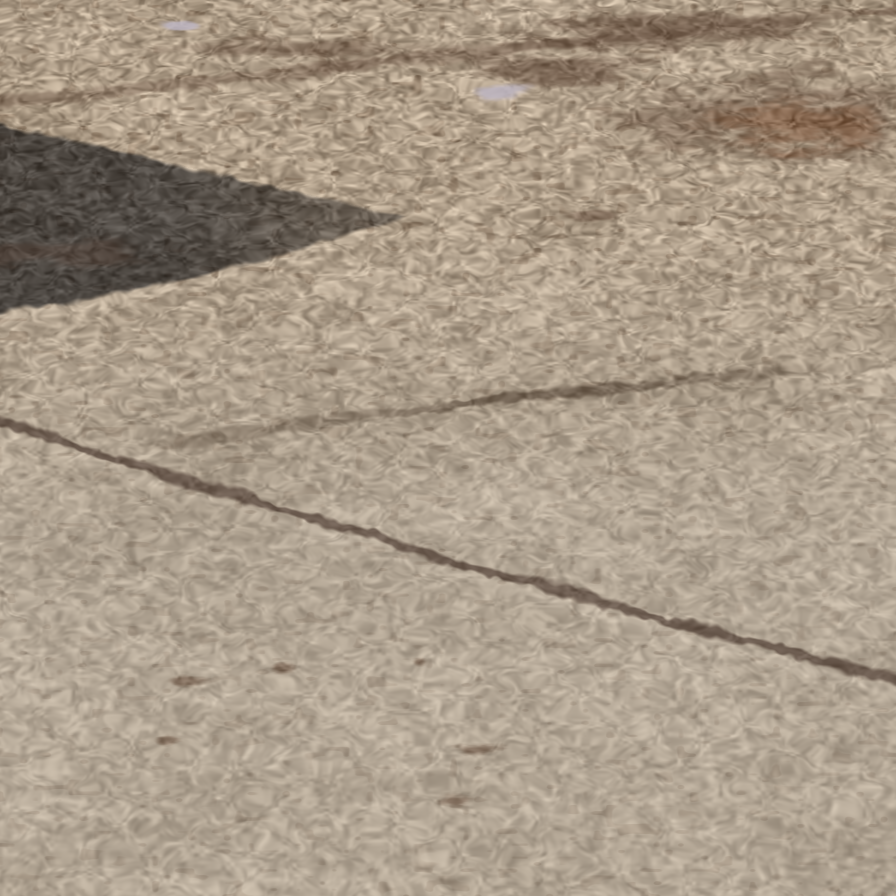
This texture is drawn by a three.js fragment shader. Its source:

```glsl
// Sunlit, worn concrete paving with cracks, rusty stains and a wedge of shadow.
varying vec2 vUv;

float hash(vec2 p) {
  vec3 q = fract(vec3(p.xyx) * 0.1031);
  q += dot(q, q.yzx + 33.33);
  return fract((q.x + q.y) * q.z);
}

float noise(vec2 p) {
  vec2 i = floor(p), f = fract(p);
  f = f * f * (3.0 - 2.0 * f);
  return mix(mix(hash(i), hash(i + vec2(1, 0)), f.x),
             mix(hash(i + vec2(0, 1)), hash(i + vec2(1, 1)), f.x), f.y);
}

float fbm(vec2 p) {
  float sum = 0.0, gain = 0.53;
  for (int i = 0; i < 4; i++) {
    sum += gain * noise(p);
    p = p * 2.03 + 17.3;
    gain *= 0.5;
  }
  return sum;
}

// Flat grit, squeezed by perspective towards the top; centred on zero
float grit(vec2 p) {
  vec2 q = vec2((p.x - 0.5) * (95.0 + 20.0 * p.y), p.y * (125.0 + 45.0 * p.y)) + 200.0;
  q += 1.6 * vec2(noise(q * 0.45), noise(q * 0.45 + 51.0));
  float coarse = noise(q) - 0.5;
  float fine = noise(q * vec2(1.7, 1.6) + 83.0) - 0.5;
  return 0.6 * coarse + 0.5 * fine;
}

// Ragged line of the given half width, where d is the height above it
float crack(vec2 p, float d, float width) {
  d += 0.010 * (fbm(p * vec2(22, 30)) - 0.5) + 0.005 * (noise(p * 110.0) - 0.5);
  width *= 0.5 + noise(p * vec2(19, 9) + 7.0);
  return 1.0 - smoothstep(width * 0.5, width * 1.3 + 0.001, abs(d));
}

// Streaky, soft-edged patch
float blot(vec2 p, vec2 centre, vec2 radius) {
  float streaks = fbm(p * vec2(24, 75)) - 0.5;
  return 1.0 - smoothstep(0.35, 1.15, length((p - centre) / radius) + 1.5 * streaks);
}

void main() {
  vec2 p = vUv;
  float far = smoothstep(0.35, 0.85, p.y);
  float grain = grit(p);

  // Sunlit concrete, greyer and smoother near the viewer
  vec3 color = mix(vec3(0.695, 0.645, 0.578), vec3(0.685, 0.618, 0.535), far);
  color += 0.09 * (fbm(p * vec2(5, 9)) - 0.5);
  color += 0.07 * (fbm(p * vec2(18, 55) + 31.0) - 0.5);
  color += grain * mix(0.22, 0.37, far) * vec3(1.0, 0.98, 0.93);
  float pits = smoothstep(0.74, 0.92, noise(p * vec2(75, 140) + 9.0));
  color -= pits * mix(0.06, 0.09, far) * vec3(0.9, 1.0, 1.0);

  // Brown stains, damp streaks and a rusty patch
  vec3 brown = vec3(0.43, 0.345, 0.28) + grain * 0.22;
  float stain = blot(p, vec2(0.745, 0.968), vec2(0.16, 0.026));
  stain = max(stain, blot(p, vec2(0.62, 0.921), vec2(0.10, 0.019)));
  stain = max(stain, 0.8 * blot(p, vec2(0.33, 0.945), vec2(0.15, 0.013)));
  stain = max(stain, 0.8 * blot(p, vec2(0.86, 0.868), vec2(0.21, 0.055)));
  color = mix(color, brown, 0.75 * stain);
  float rust = blot(p, vec2(0.88, 0.858), vec2(0.10, 0.032));
  color = mix(color, vec3(0.50, 0.35, 0.245) + grain * 0.3, 0.6 * rust);

  // Old seam along the top
  float seam = crack(p, p.y - 0.885 - 0.105 * p.x, 0.006);
  color = mix(color, brown, seam * (0.3 + 0.55 * noise(p * vec2(13, 5))));

  // Faint branch crack, strongest in its middle
  float branchLine = 0.475 + 0.12 * p.x + 0.012 * sin(3.1 * p.x);
  float branch = crack(p, p.y - branchLine, 0.0055);
  branch *= smoothstep(0.13, 0.22, p.x) * (1.0 - smoothstep(0.84, 0.94, p.x));
  branch *= 0.4 + 0.5 * exp(-pow((p.x - 0.61) / 0.16, 2.0));
  color = mix(color, vec3(0.42, 0.36, 0.30) + grain * 0.2, branch);

  // Main crack with a lighter, worn lower lip
  float height = p.y - 0.531 + 0.29 * p.x + 0.010 * sin(3.14 * p.x);
  color += 0.035 * (1.0 - smoothstep(0.0, 0.012, abs(height + 0.014)));
  float mainCrack = crack(p, height, 0.0058);
  color = mix(color, vec3(0.39, 0.325, 0.28) + grain * 0.15, 0.9 * mainCrack);

  // Scattered bits of dirt
  for (int i = 0; i < 6; i++) {
    float k = float(i);
    vec2 centre = vec2(0.05 + 0.62 * hash(vec2(k, 3)), 0.08 + 0.19 * hash(vec2(k, 8)));
    vec2 size = vec2(0.012 + 0.025 * hash(vec2(k, 5)), 0.007);
    color = mix(color, brown, 0.75 * blot(p, centre, size));
  }
  color = mix(color, brown, 0.7 * blot(p, vec2(0.66, 0.76), vec2(0.028, 0.006)));

  // Pale scraps of litter
  float scrap = blot(p, vec2(0.564, 0.898), vec2(0.032, 0.010));
  scrap = max(scrap, blot(p, vec2(0.20, 0.971), vec2(0.022, 0.006)));
  color = mix(color, vec3(0.74, 0.71, 0.76), 0.85 * scrap);

  // Cast shadow: a wedge pointing right, bluish and lighter at its tip
  float ragged = 0.006 * (noise(p * vec2(70, 120)) - 0.5);
  float top = 0.861 - 0.228 * p.x - p.y;
  float bottom = p.y - 0.651 - 0.13 * p.x - 0.24 * p.x * p.x;
  float shadow = smoothstep(-0.003, 0.004, min(top, bottom) + ragged);
  float rim = smoothstep(-0.022, -0.004, bottom) * (1.0 - smoothstep(0.38, 0.46, p.x));
  color += 0.035 * rim * (1.0 - shadow) * step(0.0, top);
  vec3 shade = mix(vec3(0.44, 0.45, 0.475), vec3(0.60, 0.60, 0.61), smoothstep(0.15, 0.43, p.x));
  color = mix(color, color * shade + grain * 0.07, shadow);
  float dirt = blot(p, vec2(0.06, 0.72), vec2(0.11, 0.017));
  color = mix(color, vec3(0.33, 0.26, 0.22) + grain * 0.1, 0.5 * dirt * shadow);

  gl_FragColor = vec4(color, 1.0);
}
```
